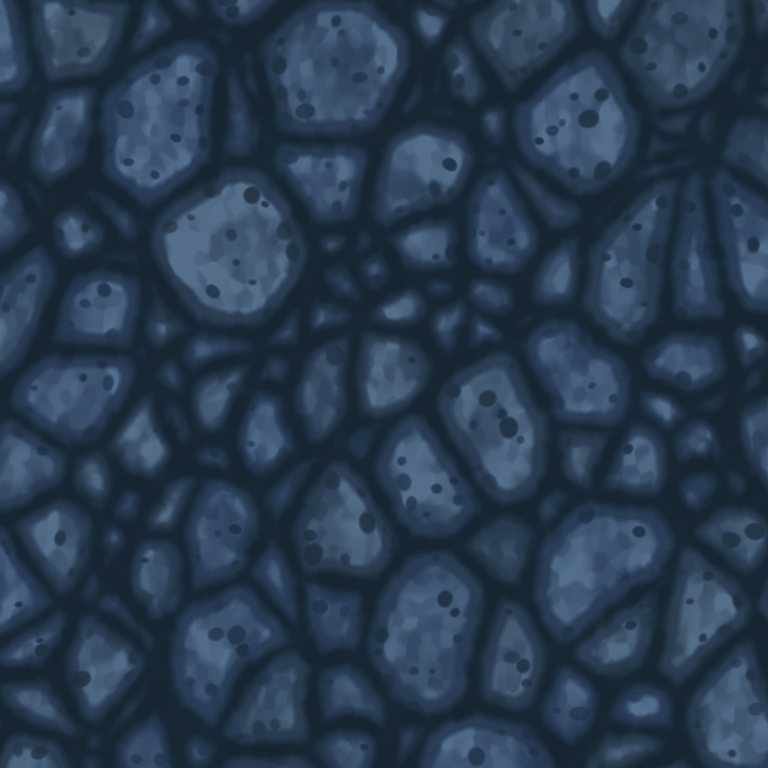
A WebGL 2 fragment shader for this texture:

```glsl
#version 300 es
precision highp float;

uniform vec2 u_resolution;
out vec4 fragColor;

const float STONE_GRID = 15.0;    // stone seeds across the canvas
const float SIZE_SPREAD = 3.4;    // weight of the largest stones
const float STRETCH = 1.24;       // greatest elongation of a stone
const float TILT = 1.3;           // range of the long axis around vertical
const float CORNER = 14.0;        // higher gives sharper corners
const float GAP_END = 0.26;       // edge distance where the rim is reached
const float PIT_GRID = 31.0;
const float PIT_SHARE = 0.42;
const float PIT_TONE = 1.0;
const int REACH = 3;

const vec3 RAMP[6] = vec3[6](
  vec3(0.085, 0.135, 0.185), vec3(0.11, 0.18, 0.24), vec3(0.15, 0.22, 0.30),
  vec3(0.19, 0.27, 0.37), vec3(0.25, 0.34, 0.44), vec3(0.33, 0.43, 0.54));

vec3 hash3(vec2 cell) {
  vec3 h = fract(cell.xyx * vec3(0.1031, 0.1030, 0.0973));
  h += dot(h, h.yxz + 33.33);
  return fract((h.xxy + h.yzz) * h.zyx);
}

vec2 sineWarp(vec2 p) {
  return sin(p.yx * 17.0 + vec2(0.4, 2.1)) * 0.5
       + sin(p.yx * 39.0 + p * 21.0 + vec2(1.7, 0.3)) * 0.35
       + sin(p.yx * 83.0 - p * 47.0) * 0.2;
}

float stoneSize(vec2 cell) {
  return pow(hash3(cell + 71.0).x, 4.0);
}

// Weighted elliptic distance to a stone seed (x) and its gradient (yz)
vec3 stonePower(vec2 p, vec2 cell) {
  vec3 shape = hash3(cell + 19.0);
  vec2 seed = cell + 0.5 + 0.8 * (hash3(cell).xy - 0.5);
  float angle = TILT * (shape.x - 0.42);
  float stretch = mix(1.0, STRETCH, shape.y);
  vec2 axis = vec2(cos(angle), -sin(angle));
  vec2 side = vec2(-axis.y, axis.x);
  vec2 d = p - seed;
  vec2 q = vec2(dot(d, axis) * stretch, dot(d, side) / stretch);
  vec2 gradient = 2.0 * (axis * q.x * stretch + side * q.y / stretch);
  return vec3(dot(q, q) - SIZE_SPREAD * stoneSize(cell), gradient);
}

// Owning stone cell (xy) and rounded distance to its border (z)
vec3 stoneField(vec2 p) {
  vec2 base = floor(p), owner = base;
  vec3 nearest = vec3(1e5, 0.0, 0.0);
  for (int y = -REACH; y <= REACH; y++)
  for (int x = -REACH; x <= REACH; x++) {
    vec2 cell = base + vec2(x, y);
    vec3 power = stonePower(p, cell);
    if (power.x < nearest.x) { nearest = power; owner = cell; }
  }
  float sum = 1e-6;
  for (int y = -REACH; y <= REACH; y++)
  for (int x = -REACH; x <= REACH; x++) {
    vec2 cell = base + vec2(x, y);
    if (cell == owner) continue;
    vec3 diff = stonePower(p, cell) - nearest;
    sum += exp(-CORNER * diff.x / max(length(diff.yz), 0.001));
  }
  return vec3(owner, -log(sum) / CORNER);
}

// Flat cellular patches with soft borders, like broad brush dabs
float dabs(vec2 p) {
  vec2 base = floor(p);
  float total = 0.0, weight = 1e-6;
  for (int y = -1; y <= 1; y++)
  for (int x = -1; x <= 1; x++) {
    vec2 cell = base + vec2(x, y);
    vec3 h = hash3(cell + 137.0);
    vec2 d = p - cell - 0.5 - 0.8 * (h.xy - 0.5);
    float w = exp(-9.0 * dot(d, d));
    total += w * h.z;
    weight += w;
  }
  return total / weight;
}

// Scattered round hollows, 1 at their centres
float pits(vec2 p) {
  vec2 base = floor(p);
  float cover = 0.0;
  for (int y = -1; y <= 1; y++)
  for (int x = -1; x <= 1; x++) {
    vec2 cell = base + vec2(x, y);
    vec3 h = hash3(cell + 211.0), k = hash3(cell + 307.0);
    vec2 d = p - cell - 0.5 - 0.8 * (h.xy - 0.5);
    d.y *= mix(0.75, 1.4, k.y);
    float radius = mix(0.13, 0.42, k.x * k.x);
    float pit = 1.0 - smoothstep(radius - 0.07, radius + 0.09, length(d));
    cover = max(cover, pit * step(h.z, PIT_SHARE) * mix(0.5, 1.0, k.z));
  }
  return cover;
}

void main() {
  vec2 uv = gl_FragCoord.xy / u_resolution.y;
  vec2 warp = sineWarp(uv);
  vec3 stone = stoneField(uv * STONE_GRID + warp * 0.06);
  vec3 trait = hash3(stone.xy + 53.0);
  float size = stoneSize(stone.xy);

  // Painted variation
  vec2 brushed = uv + warp * 0.006;
  float broad = dabs(brushed * vec2(27.0, 21.0));
  float fine = dabs(brushed.yx * vec2(50.0, 66.0) + 9.0);
  float paint = broad * 0.6 + fine * 0.4 - 0.5;

  // Gap, rim and worn face
  float edge = stone.z + paint * 0.14;
  float rim = smoothstep(0.02, GAP_END, edge);
  float faceStart = mix(0.17, 0.34, size);
  float face = smoothstep(faceStart, faceStart + 0.15, edge);
  float tone = 0.3 + 2.0 * rim + 0.5 * paint;
  tone += face * (1.2 + 0.9 * trait.x + 2.6 * paint);

  // Hollows
  float pit = pits(uv * PIT_GRID + warp * 0.15) * smoothstep(0.1, 0.25, stone.z);
  tone = mix(tone, PIT_TONE, pit * 0.85);

  // Colour
  vec3 colour = RAMP[0];
  for (int i = 1; i < 6; i++)
    colour = mix(colour, RAMP[i], clamp(tone - float(i - 1), 0.0, 1.0));
  colour += vec3(-0.008, -0.004, 0.022) * (trait.y - 0.4) * rim;
  fragColor = vec4(colour, 1.0);
}
```
